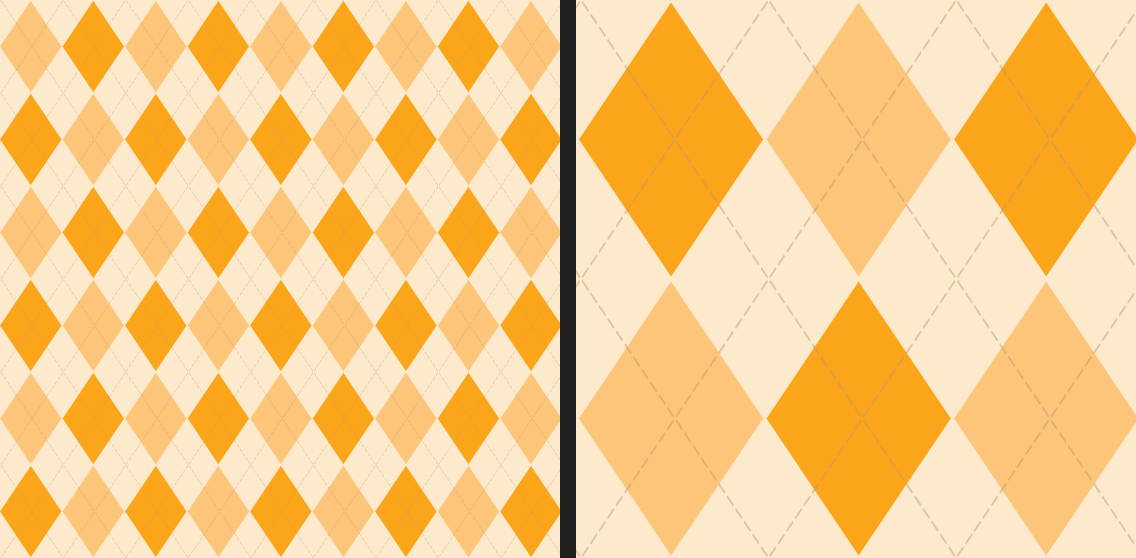
Left: the whole. Right: its middle third, enlarged.
This pattern is drawn by a Shadertoy shader. Its source:

```glsl
// Argyle: checkered amber and peach diamonds on cream, crossed by dashed stitch lines.

const vec2  GRID          = vec2(8.956, 6.0);   // diamonds across and down the canvas
const vec2  GRID_SHIFT    = vec2(0.008, 0.0);   // phase of the grid, in cells
const float DIAMOND_SIZE  = 0.982;              // 1.0 makes the corners touch
const vec2  STITCH_SHIFT  = vec2(0.04, 0.0);    // stitches sit slightly off centre, in half cells
const float STITCH_WIDTH  = 0.0011;             // fraction of canvas height
const float STITCH_DASHES = 11.0;               // dashes from one crossing to the next
const float DASH_FILL     = 0.74;               // drawn part of each dash period
const float STITCH_ALPHA  = 0.47;

const vec3 CREAM  = vec3(0.992, 0.918, 0.802);
const vec3 PEACH  = vec3(0.988, 0.773, 0.475);
const vec3 AMBER  = vec3(0.984, 0.647, 0.106);
const vec3 STITCH = vec3(0.74, 0.58, 0.43);

// Antialiased coverage of a signed distance, one pixel wide
float coverage(float dist, float pixel) {
    return clamp(0.5 - dist / pixel, 0.0, 1.0);
}

// Dashed lines at every even value of "across", running along "along"
float stitches(float across, float along, vec2 halfCell, float pixel) {
    float lineDist = abs(mod(across + 1.0, 2.0) - 1.0) / length(1.0 / halfCell);
    float dashLength = length(halfCell) / STITCH_DASHES;
    float dashPhase = abs(fract(along * 0.5 * STITCH_DASHES) - 0.5);
    float dashDist = (dashPhase - 0.5 * DASH_FILL) * dashLength;
    return coverage(lineDist - 0.5 * STITCH_WIDTH, pixel) * coverage(dashDist, pixel);
}

void mainImage(out vec4 fragColor, in vec2 fragCoord) {
    float pixel = 1.0 / iResolution.y;
    vec2 halfCell = 0.5 * iResolution.xy * pixel / GRID;

    vec2 grid = fragCoord / iResolution.xy * GRID + GRID_SHIFT;
    vec2 cell = floor(grid);
    vec2 local = 2.0 * fract(grid) - 1.0;

    // Diamonds alternate colour like a checkerboard
    float diamondDist = (abs(local.x) + abs(local.y) - DIAMOND_SIZE) / length(1.0 / halfCell);
    vec3 diamondColor = mix(AMBER, PEACH, mod(cell.x + cell.y, 2.0));
    vec3 color = mix(CREAM, diamondColor, coverage(diamondDist, pixel));

    // Two families of stitches, parallel to the diamond edges
    vec2 s = 2.0 * grid - 1.0 - STITCH_SHIFT;
    float rising = s.x - s.y;
    float falling = s.x + s.y;
    float stitch = max(stitches(rising, falling, halfCell, pixel),
                       stitches(falling, rising, halfCell, pixel));
    color = mix(color, STITCH, STITCH_ALPHA * stitch);

    fragColor = vec4(color, 1.0);
}
```
